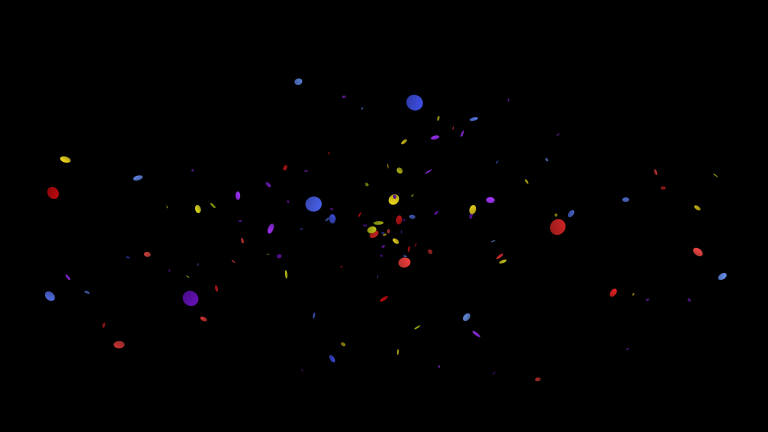
A WebGL 1 fragment shader for this background:

```glsl
precision highp float;

// Confetti burst: small tilted paper discs scattered over black.
// Each disc is a rotated ellipse with hashed place, size, tilt and colour;
// discs spread outwards from a centre, densest in the middle.

uniform vec2 u_resolution;

const int DISC_COUNT = 116;
const float TAU = 6.28318;
const vec2 BURST_CENTRE = vec2(0.0, -0.04);
const vec2 BURST_SPREAD = vec2(0.88, 0.37);

// Random value in 0..1 for one property (channel) of one disc.
float hash(float id, float channel) {
    return fract(sin(id * 12.9898 + channel * 78.233) * 43758.5453);
}

vec2 direction(float angle) {
    return vec2(cos(angle), sin(angle));
}

// Coordinates of p along an axis and across it.
vec2 toAxis(vec2 p, vec2 axis) {
    return vec2(dot(p, axis), dot(p, vec2(-axis.y, axis.x)));
}

// Approximate signed distance to an ellipse with the given radii.
float ellipseDistance(vec2 p, vec2 radii) {
    vec2 q = p + 1e-5;
    float k = length(q / radii);
    return k * (k - 1.0) / length(q / (radii * radii));
}

// Four paper colours, each ranging between two tones.
vec3 paperColour(float family, float tone) {
    if (family < 0.27) return mix(vec3(0.66, 0.72, 0.08), vec3(0.96, 0.83, 0.12), tone);
    if (family < 0.53) return mix(vec3(0.20, 0.24, 0.85), vec3(0.38, 0.54, 0.82), tone);
    if (family < 0.77) return mix(vec3(0.38, 0.06, 0.70), vec3(0.62, 0.20, 0.95), tone);
    return mix(vec3(0.78, 0.04, 0.05), vec3(0.86, 0.30, 0.28), tone);
}

// Place of a disc; rank runs from 0 at the centre to 1 at the rim.
vec2 discCentre(float id, float rank) {
    return BURST_CENTRE + BURST_SPREAD * rank * direction(TAU * hash(id, 1.0));
}

// Long and short radius; a few discs are near and large, many are edge-on.
vec2 discRadii(float id) {
    float nearness = hash(id, 2.0);
    float size = mix(0.003, 0.0135, pow(nearness, 1.5));
    size += 0.006 * smoothstep(0.94, 1.0, nearness);
    float facing = mix(0.2, 0.85, hash(id, 3.0));
    facing = mix(facing, 0.92, smoothstep(0.85, 1.0, nearness));
    return size * vec2(1.0, facing);
}

// Paint one disc over the colour beneath it.
vec3 paintDisc(vec3 under, vec2 p, float id, vec2 radii, float pixel) {
    vec2 local = toAxis(p, direction(TAU * hash(id, 4.0)));
    float coverage = clamp(0.5 - ellipseDistance(local, radii) / pixel, 0.0, 1.0);

    // Soft light across the face; small discs are dimmer.
    float slope = dot(local / radii, direction(TAU * hash(id, 5.0)));
    float light = mix(0.62, 1.0, smoothstep(0.003, 0.010, radii.x));
    light *= mix(0.8, 1.0, hash(id, 6.0)) * (1.0 + 0.14 * slope);
    vec3 paper = paperColour(hash(id, 7.0), hash(id, 8.0));
    return mix(under, paper * light, coverage);
}

void main() {
    float pixel = 1.0 / u_resolution.y;
    vec2 p = (gl_FragCoord.xy - 0.5 * u_resolution) * pixel;
    vec3 colour = vec3(0.0);

    for (int i = 0; i < DISC_COUNT; i++) {
        float id = float(i) + 1.0;
        float rank = (float(i) + hash(id, 9.0)) / float(DISC_COUNT);
        vec2 offset = p - discCentre(id, rank);
        vec2 radii = discRadii(id);
        // Skip discs that cannot reach this point.
        if (length(offset) < radii.x + 2.0 * pixel) {
            colour = paintDisc(colour, offset, id, radii, pixel);
        }
    }

    gl_FragColor = vec4(colour, 1.0);
}
```
